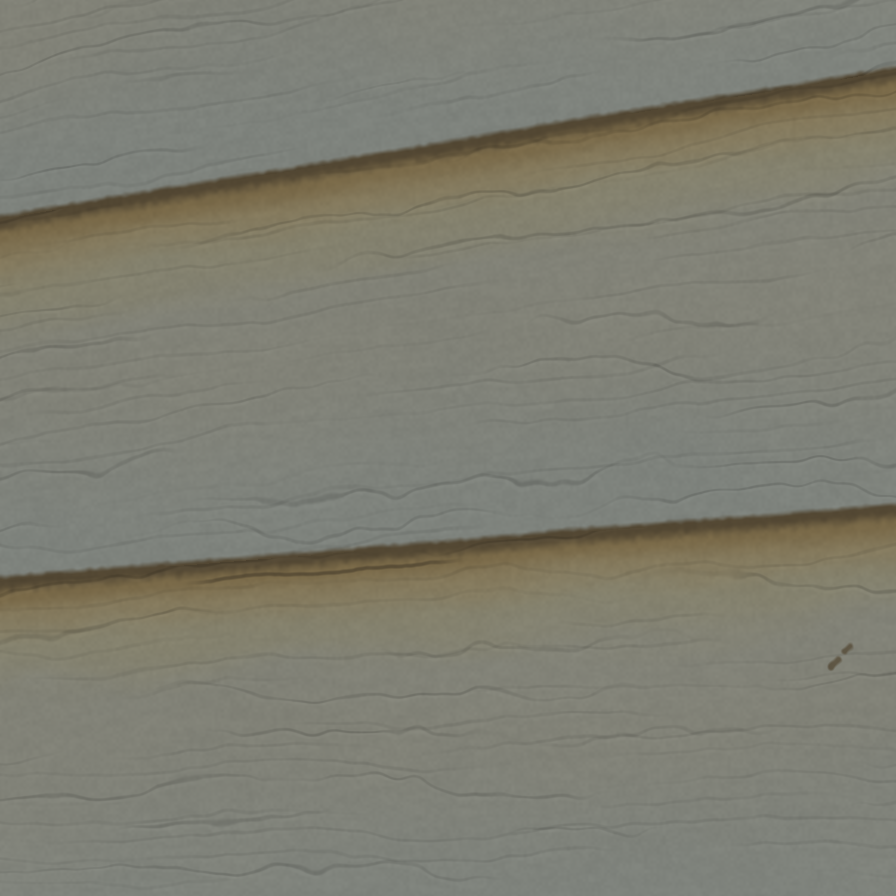
Give the GLSL for this texture, as a three.js fragment shader.

```glsl
// Weathered lap siding: wide painted boards that fan out slightly in perspective.
// Each lap casts a thin brown shadow over a fading ochre stain; wavering
// wood-grain strokes, fine mottling, a crack and a chip give the wear.

varying vec2 vUv;

const vec3 PAINT = vec3(0.508, 0.510, 0.468);
const vec3 COOL_PAINT = vec3(0.495, 0.513, 0.490);
const vec3 PALE_STAIN = vec3(0.520, 0.508, 0.428);
const vec3 OCHRE = vec3(0.520, 0.478, 0.365);
const vec3 BROWN = vec3(0.475, 0.412, 0.282);
const vec3 SHADOW = vec3(0.325, 0.280, 0.200);

float hash(vec2 p) {
  vec3 q = fract(p.xyx * 0.1031);
  q += dot(q, q.yzx + 33.33);
  return fract((q.x + q.y) * q.z);
}

float noise(vec2 p) {
  vec2 i = floor(p);
  vec2 f = fract(p);
  f = f * f * (3.0 - 2.0 * f);
  float low = mix(hash(i), hash(i + vec2(1.0, 0.0)), f.x);
  float high = mix(hash(i + vec2(0.0, 1.0)), hash(i + vec2(1.0, 1.0)), f.x);
  return mix(low, high, f.y);
}

float fbm(vec2 p) {
  float sum = 0.0;
  float gain = 0.5;
  for (int i = 0; i < 4; i++) {
    sum += gain * noise(p);
    p = p * 2.03 + 17.7;
    gain *= 0.5;
  }
  return sum;
}

float stroke(float dist, float width) {
  return 1.0 - smoothstep(0.15 * width, width, abs(dist));
}

float segment(vec2 p, vec2 a, vec2 b) {
  vec2 along = b - a;
  float t = clamp(dot(p - a, along) / dot(along, along), 0.0, 1.0);
  return length(p - a - along * t);
}

// Broken strokes along a board: x dark groove, y light rim below it
vec2 grain(float x, float across, float pitch, float rows, float seed) {
  float bend = fbm(vec2(x * 5.0, across * 3.0 + seed * 9.0));
  float s = across * rows + 1.8 * bend + 0.12 * noise(vec2(x * 45.0, seed));
  float row = floor(s) + seed * 31.0 + 200.0;
  float jitter = 0.44 * (hash(vec2(row, 5.0)) - 0.5);
  float dist = (fract(s) - 0.5 - jitter) * pitch / rows;
  float run = noise(vec2(x * 5.0 + 40.0 * hash(vec2(row, 2.0)), row * 3.0));
  float broken = 0.55 + 0.45 * noise(vec2(x * 32.0, row * 7.0));
  float mask = smoothstep(0.36, 0.72, run) * broken;
  return mask * vec2(stroke(dist, 0.0030), stroke(dist + 0.0035, 0.0035));
}

// Stain colour by depth below the lap, from dark shadow to clean paint
vec3 stain(vec3 paint, float depth, float spread) {
  float d = depth / spread;
  vec3 color = mix(SHADOW, BROWN, smoothstep(0.003, 0.019, depth));
  color = mix(color, OCHRE, smoothstep(0.016, 0.046, d));
  color = mix(color, PALE_STAIN, smoothstep(0.038, 0.083, d));
  return mix(color, paint, smoothstep(0.070, 0.150, d));
}

void main() {
  vec2 p = vUv;

  // Board coordinates: laps lie at whole numbers and fan out to the right
  float pitch = 0.403 + 0.085 * p.x;
  float wobble = 0.003 * (fbm(vec2(p.x * 14.0, 3.0)) - 0.47);
  float v = (p.y - 0.352 - 0.082 * p.x + wobble) / pitch;
  float board = floor(v);
  float across = v - board;
  float below = (1.0 - across) * pitch;
  float above = across * pitch;

  // Paint cools toward the lower lip
  float blotch = fbm(p * 4.0 + 8.0);
  vec3 paint = mix(COOL_PAINT, PAINT, smoothstep(0.0, 0.55, across + 0.3 * (blotch - 0.5)));

  // Uneven stain and soft lip shadow
  float spread = 0.76 + 0.48 * fbm(vec2(p.x * 6.0 + board * 13.0, below * 18.0));
  float speckle = noise(p * 150.0) - 0.5;
  vec3 color = stain(paint, below + 0.003 * speckle, spread);
  float lip = 1.0 - smoothstep(0.0, 0.008, above + 0.002 * speckle);
  color = mix(color, SHADOW, lip);

  // Coarse and fine wood grain
  vec2 coarse = grain(p.x, across, pitch, 9.0, board + 4.0);
  vec2 fine = grain(p.x + 3.7, across, pitch, 17.0, board + 11.0);
  vec2 marks = coarse + 0.55 * fine;
  color *= 1.0 - 0.13 * marks.x;
  color += 0.014 * marks.y;

  // Crack beneath the lower lap
  float onLower = 1.0 - step(0.0, v);
  float crackSpan = smoothstep(0.20, 0.25, p.x) * (1.0 - smoothstep(0.47, 0.53, p.x));
  float crackPath = 0.019 + 0.010 * (fbm(vec2(p.x * 22.0, 6.0)) - 0.47);
  float crack = onLower * crackSpan * stroke(below - crackPath, 0.0035);
  color = mix(color, SHADOW * 0.88, 0.65 * crack);

  // Small split chip in the paint
  float upperChip = segment(p, vec2(0.943, 0.273), vec2(0.949, 0.279));
  float lowerChip = segment(p, vec2(0.928, 0.256), vec2(0.936, 0.264));
  float chip = 1.0 - smoothstep(0.0015, 0.0055, min(upperChip, lowerChip) + 0.002 * speckle);
  color = mix(color, SHADOW, 0.75 * chip);

  // Mottled surface
  float streak = noise(vec2(p.x * 30.0, v * 70.0 + 90.0)) - 0.5;
  float dust = noise(p * 290.0 + 31.0) - 0.5;
  color *= 1.0 + 0.025 * (blotch - 0.47) + 0.022 * streak + 0.028 * speckle + 0.03 * dust;

  gl_FragColor = vec4(color, 1.0);
}
```
